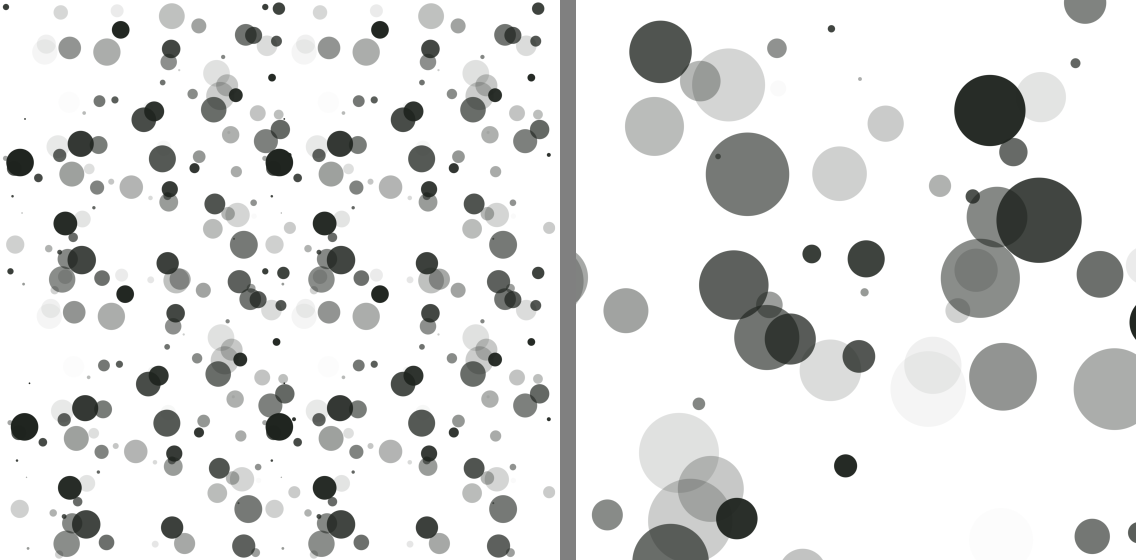
Left, the full canvas; right, a detail of the centre.
A Shadertoy shader for this pattern:

```glsl
// Translucent ink dots on white, scattered over a tile that is laid two across
// and two down. Tiles overlap, so dots crowd along the seams; each dot dims the
// light passing through it, and the product of all dots gives the ink depth.

// Integer hash: two values in 0..1 per dot
vec2 hash2(uint n) {
    uvec2 h = uvec2(n, n + 7919u) * 747796405u + 2891336453u;
    h = ((h >> ((h >> 28u) + 4u)) ^ h) * 277803737u;
    h ^= h >> 22u;
    return vec2(h & 0xffffu) / 65535.0;
}

// Light left after all dots of one tile, with p measured from its lower left
float tileLight(vec2 p, float pixel) {
    const int dotCount = 94;
    vec2 size = vec2(0.525, 0.528);
    float light = 1.0;

    for (int i = 0; i < dotCount; i++) {
        float k = float(i);

        // Even spread of sizes and opacities, loosely spread positions
        float radius = mix(0.001, 0.0255, (k + 0.5) / float(dotCount));
        float opacity = fract(0.37 + k * 0.618);
        vec2 spread = fract(k * vec2(0.7549, 0.5698) + 0.35 * hash2(uint(i)));
        vec2 center = mix(vec2(radius), size - radius * vec2(0.7, 1.0), spread);

        float edge = length(p - center) - radius;
        light *= 1.0 - opacity * smoothstep(0.7, -0.7, edge / pixel);
    }

    // Dots are cropped at the right side of the tile
    float inside = smoothstep(-0.7, 0.7, (size.x - p.x) / pixel);
    return mix(1.0, light, inside);
}

void mainImage(out vec4 fragColor, in vec2 fragCoord) {
    vec2 p = fragCoord / iResolution.y;
    float pixel = 1.0 / iResolution.y;
    float light = 1.0;

    // Two by two overlapping tiles; the lower left one sits slightly inward
    for (int row = 0; row < 2; row++) {
        for (int column = 0; column < 2; column++) {
            vec2 origin = vec2(0.004, 0.0) + vec2(column, row) * vec2(0.463, 0.472);
            if (row == 0 && column == 0) origin.x += 0.008;
            light *= tileLight(p - origin, pixel);
        }
    }

    vec3 ink = vec3(0.115, 0.135, 0.115);
    fragColor = vec4(mix(ink, vec3(1.0), light), 1.0);
}
```
